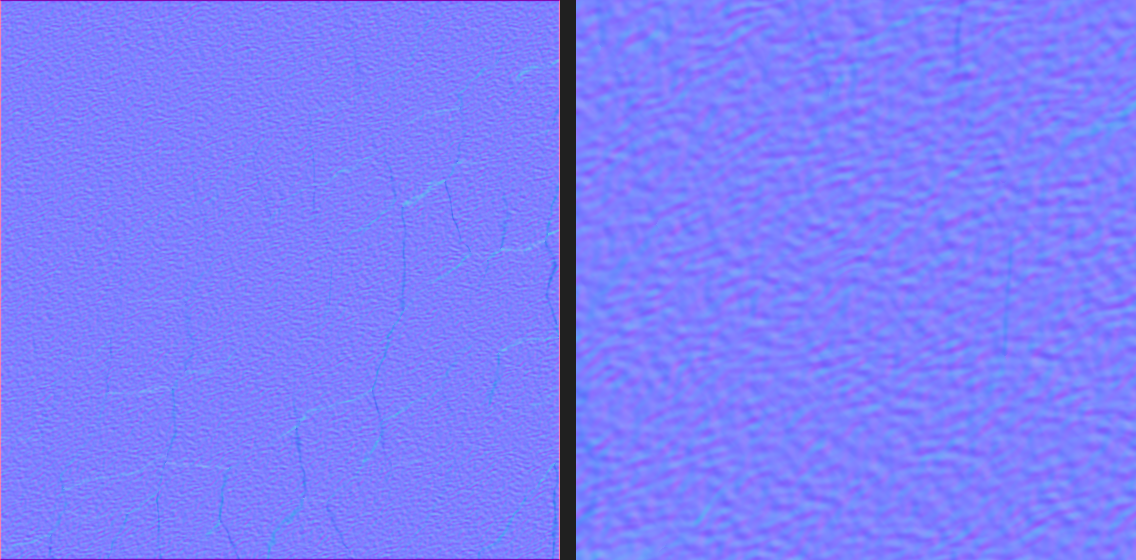
Left, the full canvas; right, a detail of the centre.
A WebGL 2 fragment shader for this texture map:

```glsl
#version 300 es
precision highp float;
// Tangent-space normal map of finely grained, faintly cracked leather.
// Slanted gradient noise gives the grain slopes; the edges of a sheared, warped
// Voronoi pattern give the cracks, which deepen toward the lower right.

uniform vec2 u_resolution;
out vec4 outColor;

const float STREAK_ANGLE = 0.3;                // rise of the streaks, radians
const float SPECK_ANGLE = 0.75;
const vec2  STREAK_FREQ = vec2(98.0, 172.0);   // cells along and across
const vec2  SPECK_FREQ = vec2(150.0, 195.0);
const float STREAK_HEIGHT = 0.00100;
const float SPECK_HEIGHT = 0.00062;
const float SLOPE_STEP = 0.0008;

const mat2  CRACK_SHEAR = mat2(9.0, -3.0, 0.0, 6.6);
const vec2  CRACK_FACING = vec2(-0.8, 0.6);    // side that catches the tilt
const float CRACK_WIDTH = 0.0026;
const float CRACK_TILT = 0.4;
const float RIM_WIDTH = 0.002;
const float RIM_TILT = 2.3;

// Integer hash: two values in 0..1 for each lattice cell
vec2 hash2(vec2 cell) {
    uvec2 v = uvec2(ivec2(cell)) * 1664525u + 1013904223u;
    v.x += v.y * 1664525u;
    v.y += v.x * 1664525u;
    v ^= v >> 16u;
    v.x += v.y * 1664525u;
    v.y += v.x * 1664525u;
    v ^= v >> 16u;
    return vec2(v & 65535u) / 65535.0;
}

float valueNoise(vec2 p) {
    vec2 cell = floor(p);
    vec2 f = p - cell;
    f = f * f * (3.0 - 2.0 * f);
    float low = mix(hash2(cell).x, hash2(cell + vec2(1, 0)).x, f.x);
    float high = mix(hash2(cell + vec2(0, 1)).x, hash2(cell + vec2(1, 1)).x, f.x);
    return mix(low, high, f.y);
}

// Random slope at a lattice corner, measured at an offset from it
float cornerRamp(vec2 cell, vec2 offset) {
    return dot(2.0 * hash2(cell) - 1.0, offset);
}

float gradientNoise(vec2 p) {
    vec2 cell = floor(p);
    vec2 f = p - cell;
    vec2 s = f * f * (3.0 - 2.0 * f);
    vec2 x = vec2(1, 0), y = vec2(0, 1);
    float low = mix(cornerRamp(cell, f), cornerRamp(cell + x, f - x), s.x);
    float high = mix(cornerRamp(cell + y, f - y), cornerRamp(cell + 1.0, f - 1.0), s.x);
    return mix(low, high, s.y);
}

// Coordinates along and across a direction
vec2 alongAcross(vec2 p, float angle) {
    float c = cos(angle), s = sin(angle);
    return mat2(c, -s, s, c) * p;
}

// Height of the grain: short streaks and fine specks
float grainHeight(vec2 p) {
    vec2 streak = alongAcross(p, STREAK_ANGLE);
    streak.y += 0.008 * valueNoise(p * 34.0);
    vec2 speck = alongAcross(p, SPECK_ANGLE);
    return STREAK_HEIGHT * gradientNoise(streak * STREAK_FREQ + 40.0)
         + SPECK_HEIGHT * gradientNoise(speck * SPECK_FREQ + 7.0);
}

vec2 grainTilt(vec2 p) {
    vec2 e = vec2(SLOPE_STEP, 0.0);
    vec2 rise = vec2(grainHeight(p + e.xy) - grainHeight(p - e.xy),
                     grainHeight(p + e.yx) - grainHeight(p - e.yx));
    return -rise / (2.0 * SLOPE_STEP);
}

// Nearest Voronoi edge: xy = its normal on the canvas, z = distance to it
vec3 crackEdge(vec2 p) {
    vec2 q = CRACK_SHEAR * p, home = floor(q), nearest = vec2(0.0);
    float best = 1e3;
    for (int j = -1; j <= 1; j++)
    for (int i = -1; i <= 1; i++) {
        vec2 cell = home + vec2(i, j);
        vec2 r = cell + hash2(cell) - q;
        if (dot(r, r) < best) { best = dot(r, r); nearest = r; }
    }
    vec3 edge = vec3(0.0, 1.0, 1e3);
    for (int j = -2; j <= 2; j++)
    for (int i = -2; i <= 2; i++) {
        vec2 cell = home + vec2(i, j);
        vec2 r = cell + hash2(cell) - q, gap = r - nearest;
        if (dot(gap, gap) < 1e-5) continue;
        vec2 across = normalize(gap), gradient = across * CRACK_SHEAR;
        float d = dot(0.5 * (r + nearest), across) / length(gradient);
        if (d < edge.z) edge = vec3(normalize(gradient), d);
    }
    return edge;
}

vec2 crackTilt(vec2 p) {
    vec2 wobble = vec2(valueNoise(p * 13.0 + 3.0), valueNoise(p * 13.0 + 61.0)) - 0.5;
    vec2 jag = vec2(valueNoise(p * 65.0 + 17.0), valueNoise(p * 65.0 + 83.0)) - 0.5;
    vec3 edge = crackEdge(p + 0.035 * wobble + 0.007 * jag);
    float facing = dot(edge.xy, CRACK_FACING);
    float lit = smoothstep(0.2, 0.7, abs(facing));
    float depth = smoothstep(-0.6, 0.4, p.x - 0.9 * p.y);
    float broken = smoothstep(0.1, 0.6, valueNoise(p * 9.0 + 25.0));
    float chips = 0.3 + 1.2 * valueNoise(p * 110.0 + 11.0);
    float reach = edge.z / CRACK_WIDTH;
    float line = exp(-reach * reach);
    return edge.xy * sign(facing) * (CRACK_TILT * line * lit * depth * broken * chips);
}

// Steep slopes along the canvas border
vec2 rimTilt(vec2 p) {
    vec2 d = min(p, 1.0 - p);
    vec2 rim = 1.0 - smoothstep(0.5 * RIM_WIDTH, 1.5 * RIM_WIDTH, d);
    return RIM_TILT * rim * vec2(1.0, -1.0);
}

void main() {
    vec2 p = gl_FragCoord.xy / u_resolution;
    vec2 tilt = grainTilt(p) + crackTilt(p) + rimTilt(p);
    vec3 normal = normalize(vec3(tilt, 1.0));
    outColor = vec4(0.5 + 0.5 * normal, 1.0);
}
```
